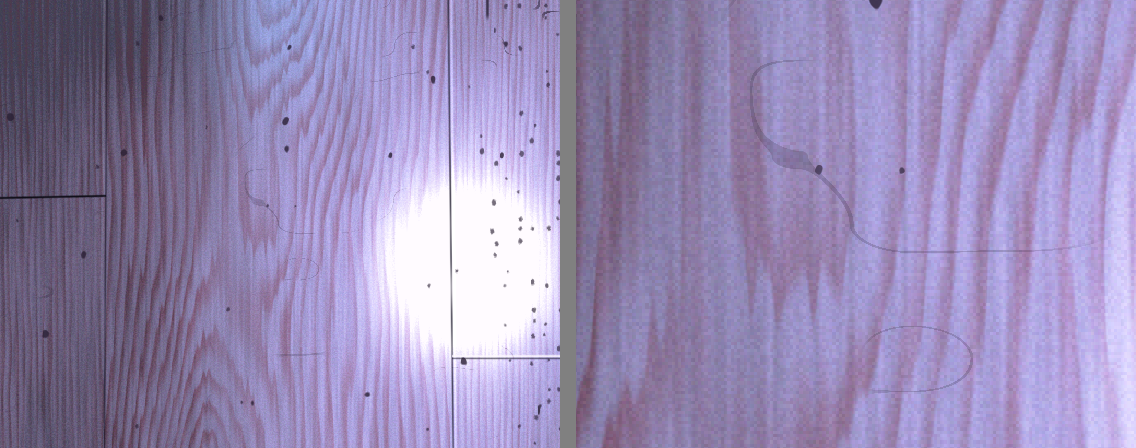
Left, the full canvas; right, a detail of the centre.
This texture is drawn by a WebGL 2 fragment shader. Its source:

```glsl
#version 300 es
precision highp float;
// Worn oak floor planks under violet light, with cathedral grain and a bright reflection.
uniform vec2 u_resolution;
out vec4 fragColor;

// Tones from shadow to reflection
const vec3 TONES[6] = vec3[6](
  vec3(0.27, 0.25, 0.33), vec3(0.43, 0.38, 0.50), vec3(0.55, 0.50, 0.67),
  vec3(0.69, 0.64, 0.88), vec3(0.85, 0.81, 0.99), vec3(1.0, 0.985, 1.0));
const vec3 GRAIN_TINT = vec3(0.045, -0.025, -0.035);
const vec3 SEAM_COLOR = vec3(0.09, 0.08, 0.15);
const vec3 DIRT_COLOR = vec3(0.16, 0.12, 0.20);

// Layout in units of the canvas height
const float LEFT_SEAM = 0.236;
const float RIGHT_SEAM = 1.006;
const float LEFT_JOINT = 0.56;
const float RIGHT_JOINT = 0.205;
const float SEAM_WIDTH = 0.0035;
const float RING_COUNT = 43.0;
const float SIDE_RING_COUNT = 66.0;
const float GRAIN_DEPTH = 0.85;
const vec2 GLOW_CENTER = vec2(1.05, 0.40);
const float GLOW_RADIUS = 0.155;

float hash(vec2 p) {
  vec3 q = fract(vec3(p.xyx) * 0.1031);
  q += dot(q, q.yzx + 33.33);
  return fract((q.x + q.y) * q.z);
}

float noise(vec2 p) {
  vec2 i = floor(p), f = fract(p);
  f = f * f * (3.0 - 2.0 * f);
  return mix(mix(hash(i), hash(i + vec2(1, 0)), f.x),
             mix(hash(i + vec2(0, 1)), hash(i + vec2(1, 1)), f.x), f.y);
}

float line(float d, float width) {
  float soft = 1.0 / u_resolution.y;
  return 1.0 - smoothstep(width * 0.5 - soft, width * 0.5 + soft, abs(d));
}

float spot(vec2 p, vec2 center, float radius) {
  vec2 d = p - center;
  return exp(-dot(d, d) / (radius * radius));
}

// Soft rise and sharp fall across one growth ring
float ring(float r) {
  float f = fract(r);
  return smoothstep(0.25, 0.82, f) * (1.0 - smoothstep(0.82, 1.0, f));
}

// Arches meet at a saddle near the middle and straighten toward the sides
float cathedralGrain(vec2 p) {
  float x = p.x - 0.555;
  x -= 0.16 * (p.y - 0.5) * exp(-16.0 * x * x);
  float h = 0.14 - 0.32 * (p.y - 0.45) * (p.y - 0.45);
  h += 0.06 * (noise(p * vec2(11.0, 4.0)) - 0.5);
  float r = sqrt(x * x + h * h);
  r += 0.016 * (noise(p * vec2(14.0, 3.0) + 7.0) - 0.5);
  r += 0.009 * (noise(p * vec2(150.0, 7.0)) - 0.5);
  float strength = mix(0.4, 1.1, noise(p * vec2(16.0, 3.5) + 31.0));
  return ring(r * RING_COUNT) * strength;
}

float straightGrain(vec2 p, float seed) {
  float x = p.x + 0.02 * noise(p * vec2(7.0, 2.0) + seed);
  x += 0.007 * noise(p * vec2(130.0, 9.0) + seed);
  return ring(x * SIDE_RING_COUNT) * mix(0.25, 0.85, noise(p * vec2(30.0, 5.0) + seed));
}

// One irregular speck per chosen cell
float specks(vec2 p, float cells, float density, float size) {
  vec2 q = p * cells, id = floor(q);
  vec2 center = 0.3 + 0.4 * vec2(hash(id + 3.1), hash(id + 8.7));
  float radius = size * mix(0.4, 1.0, hash(id + 5.3));
  float d = length((fract(q) - center) * vec2(1.15, 0.9));
  d += 0.1 * (noise(q * 9.0) - 0.5);
  float soft = cells / u_resolution.y;
  return step(hash(id + 1.7), density) * (1.0 - smoothstep(radius - soft, radius + soft, d));
}

void main() {
  vec2 p = gl_FragCoord.xy / u_resolution.y;
  float leftEdge = p.x - LEFT_SEAM - 0.006 * (p.y - 0.5);
  float rightEdge = p.x - RIGHT_SEAM + 0.011 * (p.y - 0.5);
  bool onLeft = leftEdge < 0.0, onRight = rightEdge > 0.0;

  // Wood grain
  float seed = onLeft ? 11.0 + step(LEFT_JOINT, p.y) * 9.0 : 43.0 + step(RIGHT_JOINT, p.y) * 9.0;
  float grain = onLeft || onRight ? straightGrain(p, seed) : cathedralGrain(p);
  float fibre = noise(p * vec2(230.0, 10.0)) - 0.5;
  float mottling = noise(p * vec2(9.0, 3.0) + 70.0) - 0.5;

  // Uneven light
  float light = 0.75 + 2.1 * smoothstep(0.05, 0.95, p.x);
  light -= 0.75 * smoothstep(0.55, 1.0, p.y) * (1.0 - 0.6 * smoothstep(0.3, 0.8, p.x));
  light -= 0.5 * smoothstep(1.05, 1.25, p.x) * smoothstep(0.35, 0.0, p.y);
  float topSheen = spot(p, vec2(0.62, 0.97), 0.2);
  light += 0.9 * topSheen + 0.35 * spot(p, vec2(0.62, 0.35), 0.3);
  vec2 fromGlow = p - GLOW_CENTER;
  light += 1.0 * exp(-dot(fromGlow * fromGlow, vec2(14.0, 6.0)));
  light += 6.0 * spot(p, GLOW_CENTER, GLOW_RADIUS);

  // Sensor speckle
  vec2 cell = floor(p * 410.0);
  float tone = light - GRAIN_DEPTH * grain + 0.55 * fibre + 0.5 * mottling + 0.35 * (hash(cell) - 0.5);
  tone = clamp(tone, 0.0, 4.999);
  int k = int(tone);
  vec3 color = mix(TONES[k], TONES[min(k + 1, 5)], fract(tone));
  float bleached = smoothstep(3.5, 5.0, tone);
  color += GRAIN_TINT * (grain * 1.3 - 0.2) * (1.0 - bleached);
  color += vec3(-0.06, 0.02, 0.03) * topSheen;
  color += 0.04 * (vec3(hash(cell + 17.0), hash(cell + 29.0), hash(cell + 41.0)) - 0.5) * (1.0 - bleached);

  // Seams and butt joints with lit bevels
  float wear = mix(0.4, 0.85, noise(p * vec2(3.0, 14.0)));
  color += 0.1 * line(leftEdge + 0.006, 0.005) * p.y + 0.12 * line(rightEdge - 0.006, 0.005);
  color = mix(color, SEAM_COLOR, line(leftEdge, SEAM_WIDTH * 0.8) * wear);
  color = mix(color, SEAM_COLOR, line(rightEdge, SEAM_WIDTH) * wear);
  float leftJoint = p.y - LEFT_JOINT - 0.02 * (p.x - 0.1);
  float rightJoint = p.y - RIGHT_JOINT;
  if (onLeft) color = mix(color, SEAM_COLOR * 0.5, 0.95 * line(leftJoint, SEAM_WIDTH * 1.2));
  if (onRight) {
    color = mix(color, TONES[5], 0.8 * line(rightJoint, 0.005));
    color = mix(color, SEAM_COLOR, 0.6 * line(rightJoint + 0.005, 0.003));
  }

  // Dirt gathers toward the right; faint scratches wander over it
  float worn = smoothstep(0.98, 1.25, p.x);
  float dirt = specks(p, 13.0, 0.07 + 0.16 * worn, 0.11);
  dirt = max(dirt, specks(p + 4.0, 34.0, 0.015 + 0.3 * worn, 0.19) * 0.8);
  dirt = max(dirt, specks(p + 9.0, 8.0, 0.5 * step(1.2, p.x), 0.13));
  float scratch = line(noise(p * vec2(12.0, 20.0) + 90.0) - 0.5, 0.025);
  scratch *= smoothstep(0.68, 0.8, noise(p * 9.0 + 51.0)) * (0.25 + 0.5 * worn);
  dirt = max(dirt, scratch * (1.0 - bleached));
  dirt = max(dirt, line(p.x - 1.088, 0.006) * smoothstep(0.95, 0.97, p.y));
  color = mix(color, DIRT_COLOR, 0.8 * dirt);
  fragColor = vec4(clamp(color, 0.0, 1.0), 1.0);
}
```
